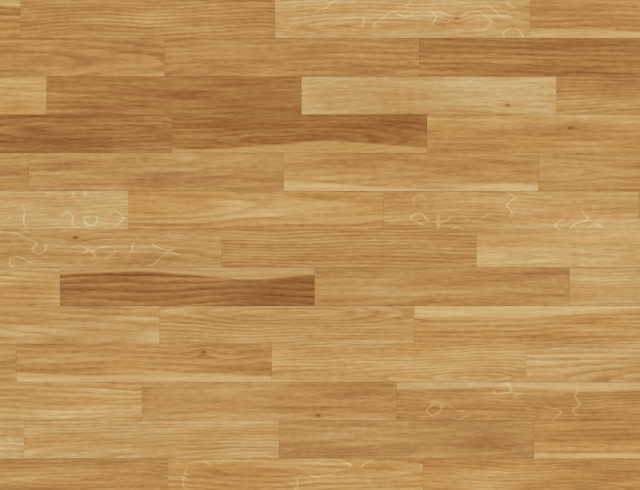
Write a Shadertoy shader that draws this texture.

```glsl
const float ROWS = 12.82;            // plank rows down the canvas
const float PLANK_LENGTH = 0.52;     // in canvas heights
const float FIRST_JOINT = 0.08;      // joint position in the top row, in planks
const float ROW_SHIFT = 0.465;       // stagger from row to row
const float STAGGER_WAVE = 0.2;
const float JOINT_WIDTH = 0.0006;
const float JOINT_DEPTH = 0.09;
const float RING_FREQUENCY = 120.0;
const float RING_STRETCH = 0.075;    // elongation of the growth rings
const float DARK_SHARE = 0.22;
const float SAPWOOD_SHARE = 0.24;
const float FLECK_SHARE = 0.08;
const float KNOT_SHARE = 0.22;
const int SAMPLES = 2;               // antialiasing grid per axis
const vec3 DARK_OAK = vec3(0.60, 0.405, 0.215);
const vec3 MID_OAK = vec3(0.745, 0.572, 0.337);
const vec3 PALE_OAK = vec3(0.83, 0.73, 0.53);
const float TAU = 6.28319;

float hash(vec2 p) {
    vec3 h = fract(p.xyx * 0.1031);
    h += dot(h, h.yzx + 33.33);
    return fract((h.x + h.y) * h.z);
}

float plankRandom(vec2 id, float k) {
    return hash(id + k * vec2(31.0, 57.0));
}

float cornerSlope(vec2 cell, vec2 offset) {
    float angle = TAU * hash(cell);
    return dot(vec2(cos(angle), sin(angle)), offset);
}

float gradientNoise(vec2 p) {
    vec2 i = floor(p), f = fract(p), e = vec2(1.0, 0.0);
    vec2 u = f * f * f * (f * (f * 6.0 - 15.0) + 10.0);
    float low = mix(cornerSlope(i, f), cornerSlope(i + e, f - e), u.x);
    float high = mix(cornerSlope(i + e.yx, f - e.yx), cornerSlope(i + 1.0, f - 1.0), u.x);
    return 1.4 * mix(low, high, u.y);
}

vec3 oakRamp(float tone) {
    vec3 color = mix(DARK_OAK, MID_OAK, clamp(tone * 2.0, -0.6, 1.0));
    return mix(color, PALE_OAK, clamp(tone * 2.0 - 1.0, 0.0, 1.15));
}

vec3 parquet(vec2 p, float pixel) {
    // Staggered layout, rows counted from the top
    float rowHeight = 1.0 / ROWS;
    float y = (1.0 - p.y) * ROWS;
    float row = floor(y);
    float joint = FIRST_JOINT + ROW_SHIFT * row + STAGGER_WAVE * sin(TAU * row / 12.0);
    float x = p.x / PLANK_LENGTH - fract(joint);
    vec2 id = vec2(floor(x), row);
    vec2 size = vec2(PLANK_LENGTH, rowHeight);
    vec2 q = (fract(vec2(x, y)) - 0.5) * size;
    vec2 seed = 90.0 * vec2(plankRandom(id, 1.0), plankRandom(id, 2.0)) + 20.0;

    // Plank tone
    float tone = mix(0.37, 0.73, plankRandom(id, 3.0));
    tone -= 0.29 * step(plankRandom(id, 4.0), DARK_SHARE);

    // Small knot that bends the rings
    vec2 knotAt = (vec2(plankRandom(id, 5.0), plankRandom(id, 6.0)) - 0.5) * size * 0.8;
    float hasKnot = step(plankRandom(id, 7.0), KNOT_SHARE);
    float knotDistance = length((q - knotAt) * vec2(0.6, 1.0));
    float bend = hasKnot * exp(-pow(knotDistance / 0.016, 2.0));

    // Growth rings: straight or arched, depending on their centre
    vec2 centre = vec2(plankRandom(id, 8.0) - 0.5, 0.18 * (plankRandom(id, 9.0) - 0.5));
    vec2 ringPoint = (q - centre * vec2(PLANK_LENGTH, 1.0)) * vec2(RING_STRETCH, 1.0);
    float radius = length(ringPoint) + 0.012 * bend;
    radius += 0.010 * gradientNoise(q * vec2(4.5, 12.0) + seed);
    radius += 0.0016 * gradientNoise(q * vec2(20.0, 60.0) + seed);
    float phase = fract(radius * RING_FREQUENCY * mix(0.6, 1.3, plankRandom(id, 10.0)));
    float ring = smoothstep(0.0, 0.7, phase) * (1.0 - smoothstep(0.82, 1.0, phase));
    float contrast = mix(0.11, 0.30, pow(plankRandom(id, 11.0), 2.0));
    contrast *= 0.85 + 0.7 * gradientNoise(q * vec2(6.0, 25.0) + seed.yx);
    tone += contrast * (ring - 0.5);

    // Broad streaks, fine streaks and pores
    tone += 0.16 * gradientNoise(q * vec2(2.5, 18.0) + seed);
    tone += 0.17 * gradientNoise(q * vec2(4.0, 48.0) + seed.yx);
    tone += 0.15 * gradientNoise(q * vec2(11.0, 130.0) + seed);
    float pores = gradientNoise(q * vec2(32.0, 270.0) + seed.yx);
    tone += 0.11 * pores - 0.14 * smoothstep(0.2, 0.7, pores);
    tone += 0.10 * gradientNoise(q * vec2(60.0, 230.0) + seed);

    // Pale sapwood along one long edge
    float side = plankRandom(id, 12.0) < 0.5 ? -1.0 : 1.0;
    float sapEdge = 0.024 + 0.014 * gradientNoise(vec2(q.x * 4.0, 0.5) + seed);
    float sapwood = smoothstep(-0.003, 0.004, side * q.y - sapEdge);
    sapwood *= step(plankRandom(id, 13.0), SAPWOOD_SHARE);
    tone = mix(tone, 0.92 + 0.5 * (tone - 0.5), 0.8 * sapwood);

    // Medullary ray flecks
    float vein = abs(gradientNoise(q * vec2(20.0, 34.0) + seed));
    float patches = smoothstep(0.0, 0.4, gradientNoise(q * vec2(11.0, 22.0) + seed.yx));
    float fleck = (1.0 - smoothstep(0.02, 0.09, vein)) * patches;
    tone += 0.3 * fleck * step(plankRandom(id, 14.0), FLECK_SHARE);
    tone -= hasKnot * (0.6 * exp(-pow(knotDistance / 0.003, 2.0)) + 0.1 * bend);

    // Warm or cool cast, then the joints
    vec3 color = oakRamp(tone);
    color *= 1.0 + (plankRandom(id, 15.0) - 0.5) * vec3(0.015, -0.005, -0.05);
    vec2 edge = 0.5 * size - abs(q);
    vec2 seam = 1.0 - smoothstep(vec2(0.0), vec2(JOINT_WIDTH + pixel), edge);
    return color * (1.0 - JOINT_DEPTH * max(seam.x * 0.7, seam.y));
}

void mainImage(out vec4 fragColor, in vec2 fragCoord) {
    vec3 sum = vec3(0.0);
    for (int i = 0; i < SAMPLES * SAMPLES; i++) {
        vec2 jitter = (vec2(i % SAMPLES, i / SAMPLES) + 0.5) / float(SAMPLES) - 0.5;
        sum += parquet((fragCoord + jitter) / iResolution.y, 0.5 / iResolution.y);
    }
    fragColor = vec4(sum / float(SAMPLES * SAMPLES), 1.0);
}
```
